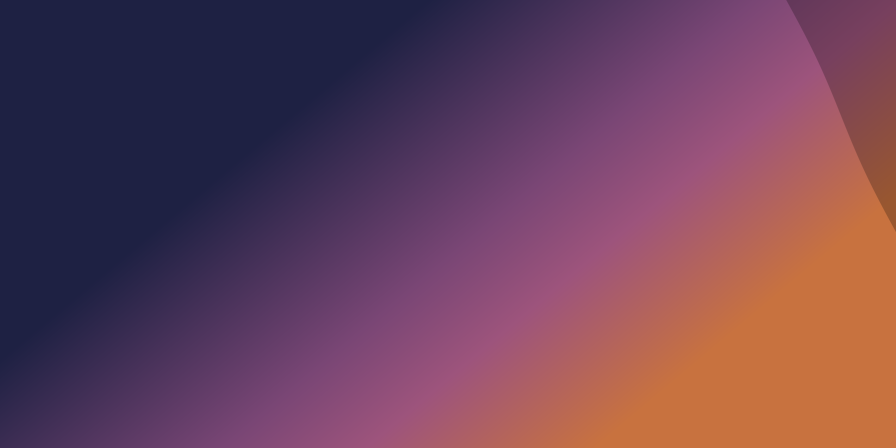
Reproduce this background procedurally as a Shadertoy shader.

```glsl
// Diagonal dusk gradient running from navy through purple and rose to orange,
// with a translucent dark shape behind a gently S-curved edge at the upper right.
// The gradient is piecewise linear along one axis; the edge is a line plus a sine.

// Linear ramp from 0 to 1 between two positions
float ramp(float start, float end, float t) {
    return clamp((t - start) / (end - start), 0.0, 1.0);
}

vec3 duskGradient(float t) {
    vec3 navy   = vec3(0.118, 0.129, 0.263);
    vec3 purple = vec3(0.478, 0.275, 0.459);
    vec3 rose   = vec3(0.616, 0.329, 0.486);
    vec3 orange = vec3(0.784, 0.447, 0.247);

    vec3 color = mix(navy, purple, ramp(0.30, 0.53, t));
    color = mix(color, rose, ramp(0.53, 0.63, t));
    return mix(color, orange, ramp(0.63, 0.79, t));
}

void mainImage(out vec4 fragColor, in vec2 fragCoord) {
    // Canvas heights, measured from the upper left
    vec2 p = fragCoord / iResolution.y;
    p.y = 1.0 - p.y;
    float aspect = iResolution.x / iResolution.y;

    // Gradient axis pointing down and right, 0 to 1 from corner to corner
    vec2 axis = vec2(0.643, 0.766);
    float t = dot(p, axis) / dot(vec2(aspect, 1.0), axis);
    vec3 color = duskGradient(t);

    // Dark corner shape, smoothed over about one pixel
    float edgeX = aspect - 0.245 + 0.473 * p.y + 0.006 * sin(12.1 * p.y);
    float edgeDistance = (p.x - edgeX) * 0.9;
    float pixel = 1.0 / iResolution.y;
    float corner = smoothstep(-0.7 * pixel, 0.7 * pixel, edgeDistance);
    color *= 1.0 - 0.24 * corner;

    fragColor = vec4(color, 1.0);
}
```
